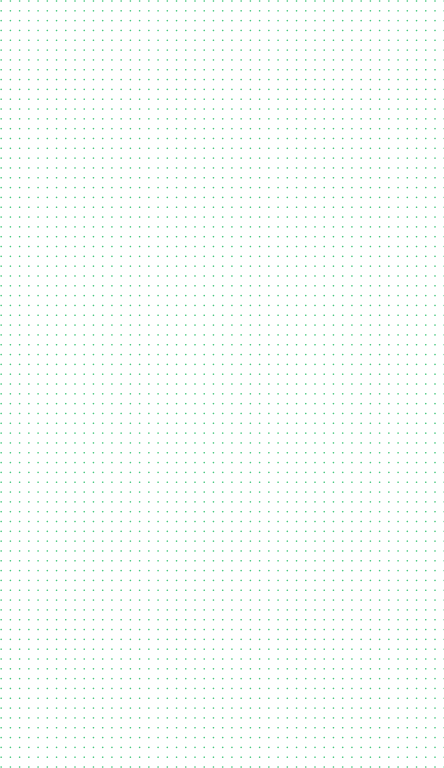
Give the GLSL for this pattern, as a Shadertoy shader.

```glsl
// Fine lattice of tiny mint-green dots on white, slightly taller than wide in pitch.
// Each point is folded to its nearest lattice node and tested against a disc;
// a small grid of subsamples per pixel gives smooth, area-true edges.

const vec3 PAPER = vec3(1.0);
const vec3 MINT = vec3(0.28, 0.78, 0.50);

// Lengths are fractions of the canvas height, except the counts.
const vec2 REPEATS = vec2(48.1, 78.2);      // across, down
const vec2 FIRST_DOT = vec2(0.0015, 0.0013); // from the upper left corner
const float DOT_RADIUS = 0.00103;
const int SUBSAMPLES = 6;

// Offset from the nearest node of a lattice.
vec2 foldToNode(vec2 p, vec2 pitch) {
    return p - pitch * round(p / pitch);
}

float discDistance(vec2 p, float radius) {
    return length(p) - radius;
}

// Share of a pixel-sized square around p that the dots cover.
float dotCoverage(vec2 p, vec2 pitch, float radius, float pixel) {
    float covered = 0.0;
    float edge = 0.5 * pixel / float(SUBSAMPLES);
    for (int j = 0; j < SUBSAMPLES; j++) {
        for (int i = 0; i < SUBSAMPLES; i++) {
            vec2 jitter = (vec2(i, j) + 0.5) / float(SUBSAMPLES) - 0.5;
            float d = discDistance(foldToNode(p + jitter * pixel, pitch), radius);
            covered += 1.0 - smoothstep(-edge, edge, d);
        }
    }
    return covered / float(SUBSAMPLES * SUBSAMPLES);
}

void mainImage(out vec4 fragColor, in vec2 fragCoord) {
    float pixel = 1.0 / iResolution.y;
    vec2 canvas = iResolution.xy * pixel;
    vec2 pitch = canvas / REPEATS;

    // Measure from the upper left, where the lattice starts
    vec2 p = fragCoord * pixel;
    p.y = canvas.y - p.y;

    float ink = dotCoverage(p - FIRST_DOT, pitch, DOT_RADIUS, pixel);
    fragColor = vec4(mix(PAPER, MINT, ink), 1.0);
}
```
